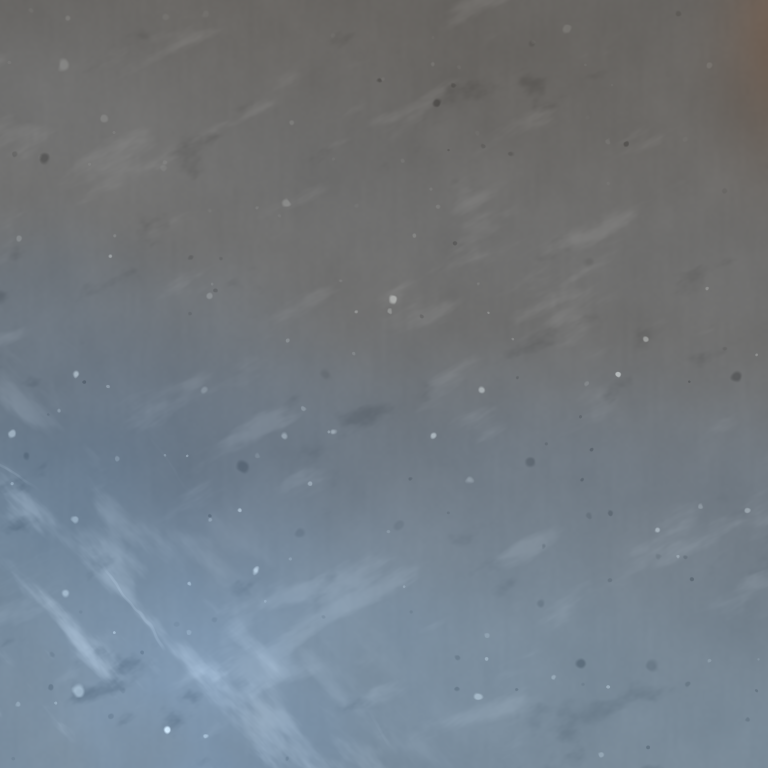
Reproduce this texture procedurally as a WebGL 2 fragment shader.

```glsl
#version 300 es
precision highp float;
// Weathered plaster wall: warm grey fading down to slate blue, with soft mottling and pale flecks.

uniform vec2 u_resolution;
out vec4 fragColor;

float hash(vec2 p) {
  return fract(sin(dot(p, vec2(127.1, 311.7))) * 43758.5453);
}

float noise(vec2 p) {
  vec2 cell = floor(p), f = fract(p);
  f = f * f * (3.0 - 2.0 * f);
  float low = mix(hash(cell), hash(cell + vec2(1, 0)), f.x);
  float high = mix(hash(cell + vec2(0, 1)), hash(cell + vec2(1, 1)), f.x);
  return mix(low, high, f.y);
}

// Layered noise, centred on zero
float fbm(vec2 p) {
  float sum = 0.0, weight = 0.5;
  for (int i = 0; i < 5; i++) {
    sum += weight * (noise(p) - 0.5);
    p = mat2(1.6, 1.2, -1.2, 1.6) * p + 7.3;
    weight *= 0.5;
  }
  return sum;
}

// Rotates the plane so that x runs along the given angle
vec2 along(vec2 p, float angle) {
  float c = cos(angle), s = sin(angle);
  return vec2(c * p.x + s * p.y, c * p.y - s * p.x);
}

// Soft, slightly ragged flecks: at most one in each cell of a jittered grid
float flecks(vec2 p, float cells, float radius, float chance, float seed) {
  vec2 id = floor(p * cells);
  vec2 key = id + seed;
  vec2 centre = (id + 0.25 + 0.5 * vec2(hash(key), hash(key + 31.7))) / cells;
  float size = radius * mix(0.5, 1.0, hash(key + 57.3));
  float d = length(p - centre) + 0.7 * size * (noise(p * 0.9 / radius + seed) - 0.5);
  float strength = mix(0.3, 1.0, hash(key + 83.9));
  return step(hash(key + 11.1), chance) * strength * (1.0 - smoothstep(0.45 * size, 1.3 * size, d));
}

void main() {
  vec2 uv = gl_FragCoord.xy / u_resolution;
  vec2 p = gl_FragCoord.xy / min(u_resolution.x, u_resolution.y);

  // Tilted vertical fade with a wandering boundary
  float height = uv.y + 0.2 * (uv.x - 0.5) + 0.16 * fbm(p * 3.0 + 4.0);
  vec3 color = mix(vec3(0.475, 0.54, 0.595), vec3(0.45, 0.485, 0.52), smoothstep(0.12, 0.48, height));
  color = mix(color, vec3(0.44, 0.44, 0.438), smoothstep(0.42, 0.66, height));
  color = mix(color, vec3(0.405, 0.395, 0.382), smoothstep(0.7, 1.02, height));

  // Blue glow low on the left, darker slate above it, rust in the far corner
  float glow = exp(-9.0 * dot(uv - vec2(0.24, 0.0), uv - vec2(0.24, 0.0)));
  color += glow * (0.75 + 1.2 * fbm(p * 6.0)) * vec3(0.02, 0.055, 0.105);
  vec2 shade = (uv - vec2(0.04, 0.38)) / vec2(0.3, 0.16);
  color -= vec3(0.055, 0.04, 0.02) * exp(-dot(shade, shade));
  vec2 corner = (uv - vec2(1.02, 0.97)) / vec2(0.07, 0.15);
  color += vec3(0.04, -0.015, -0.05) * exp(-dot(corner, corner));

  // Cloudy mottling and a faint upright weave
  color += 0.055 * fbm(p * 5.0 + 20.0) + 0.03 * fbm(p * 17.0);
  color += 0.008 * (noise(p * vec2(150.0, 28.0)) - 0.5);
  color += 0.006 * (noise(p * 190.0) - 0.5);

  // Pale brushed patches, rising above and falling in the lower left
  float lowerLeft = smoothstep(0.75, 0.15, uv.x + uv.y);
  float falling = fbm(along(p, -0.8) * vec2(9.0, 26.0) + 3.0);
  float rising = fbm(along(p, 0.45) * vec2(8.0, 24.0) + 40.0);
  color += lowerLeft * 0.16 * smoothstep(0.02, 0.3, falling);
  color += 0.05 * smoothstep(0.1, 0.32, rising);

  // Dark smudges
  float smudge = smoothstep(0.16, 0.36, fbm(along(p, 0.4) * vec2(13.0, 21.0) + 70.0));
  color -= (0.05 + 0.05 * lowerLeft) * smudge;
  color -= 0.10 * flecks(p, 11.0, 0.008, 0.12, 5.0);
  color -= 0.09 * flecks(p, 23.0, 0.004, 0.10, 19.0);

  // Broken hairline scratches low on the left
  vec2 track = along(p, -0.85);
  float line = abs(track.y * 6.0 + 0.6 * fbm(track * 5.0) - floor(track.y * 6.0) - 0.5);
  float broken = smoothstep(0.6, 0.8, noise(track * vec2(14.0, 6.0) + 9.0));
  color += 0.07 * lowerLeft * broken * (1.0 - smoothstep(0.004, 0.018, line));

  // Pale flecks, sparser and dimmer towards the top
  float presence = 1.0 - 0.75 * smoothstep(0.55, 0.8, uv.y);
  float pale = 0.40 * flecks(p, 7.0, 0.0085, 0.14, 2.0);
  pale += 0.28 * flecks(p, 17.0, 0.0055, 0.09, 43.0);
  pale += 0.16 * flecks(p, 31.0, 0.0035, 0.07, 64.0);
  color += presence * pale * vec3(0.97, 1.0, 0.98);

  fragColor = vec4(clamp(color, 0.0, 1.0), 1.0);
}
```
